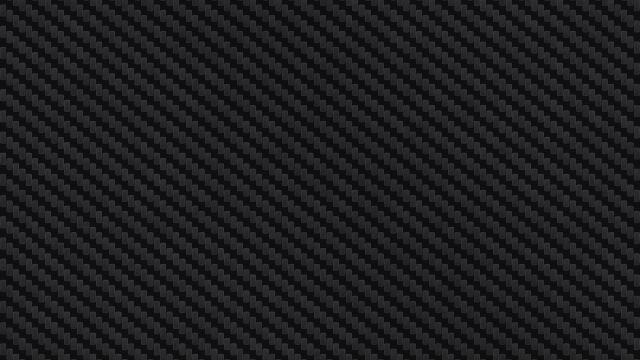
Write a Shadertoy shader that draws this pattern.

```glsl
// Dark carbon fibre twill: stepped diagonals of rounded charcoal tows over black weft.
#define COLUMNS 100.0     // warp threads across the canvas, four per repeat
#define ROWS 17.0         // repeats down the canvas
#define TOW_SIZE vec2(0.98, 0.57)  // share of the column and of the repeat
#define CORNER 0.0045
#define RIM_WIDTH 0.0014
#define EDGE_SOFTNESS 0.0020
#define WEFT_COLOR vec3(0.056, 0.056, 0.064)
#define TOW_COLOR vec3(0.153, 0.153, 0.162)
#define RIM_COLOR vec3(0.215, 0.215, 0.223)
#define TOW_VARIATION 0.12
#define FIBRE_GRAIN 0.22

const float ASPECT = 16.0 / 9.0;

float hash(vec2 p) {
    vec3 q = fract(p.xyx * vec3(0.1031, 0.1030, 0.0973));
    q += dot(q, q.yzx + 33.33);
    return fract((q.x + q.y) * q.z);
}

float valueNoise(vec2 p) {
    vec2 i = floor(p);
    vec2 f = fract(p);
    f = f * f * (3.0 - 2.0 * f);
    return mix(mix(hash(i), hash(i + vec2(1, 0)), f.x),
               mix(hash(i + vec2(0, 1)), hash(i + vec2(1, 1)), f.x), f.y);
}

float roundedBox(vec2 p, vec2 halfSize, float radius) {
    vec2 q = abs(p) - halfSize + radius;
    return length(max(q, 0.0)) + min(max(q.x, q.y), 0.0) - radius;
}

// Broad sheen with a darker diagonal fold
float sheen(vec2 p) {
    float fold = abs(p.x - 0.80 + 0.6 * (p.y - 0.85));
    return mix(0.95, 1.02, smoothstep(0.0, 0.6, fold));
}

// Nearly black horizontal threads with faint grain
vec3 weft(vec2 p) {
    float thread = fract(p.y * ROWS * 4.0) - 0.5;
    float grain = valueNoise(p * vec2(90.0, 400.0)) - 0.5;
    return WEFT_COLOR * (1.08 - 0.6 * thread * thread + 0.15 * grain);
}

// Vertical tow: mottled fibres, soft top light and a paler rim
vec3 tow(vec2 p, vec2 local, vec2 id, float dist, float pixel) {
    float fibres = valueNoise(p * vec2(380.0, 160.0)) - 0.5;
    float shade = 1.0 + TOW_VARIATION * (hash(id + 7.0) - 0.5) + FIBRE_GRAIN * fibres;
    shade += 0.26 * local.y / TOW_SIZE.y;
    float rim = smoothstep(-RIM_WIDTH - pixel, -RIM_WIDTH + 0.5 * pixel, dist);
    rim *= 0.5 + 0.4 * hash(id + 19.0);
    return mix(TOW_COLOR, RIM_COLOR, rim) * shade;
}

void mainImage(out vec4 fragColor, in vec2 fragCoord) {
    vec2 p = fragCoord / iResolution.y;
    float pixel = 1.0 / iResolution.y;
    vec2 cell = vec2(ASPECT / COLUMNS, 1.0 / ROWS);

    // Each column drops a quarter repeat below the one to its left
    vec2 grid = p / cell;
    grid.y += 0.25 * floor(grid.x);
    vec2 id = floor(grid);
    vec2 local = fract(grid) - 0.5;

    float dist = roundedBox(local * cell, 0.5 * TOW_SIZE * cell, CORNER);
    float edge = max(EDGE_SOFTNESS, 0.5 * pixel);
    float cover = 1.0 - smoothstep(-edge, edge, dist);
    float shadow = mix(0.85, 1.0, smoothstep(0.0, 0.006, dist));

    vec3 color = mix(weft(p) * shadow, tow(p, local, id, dist, pixel), cover);
    fragColor = vec4(color * sheen(p), 1.0);
}
```
